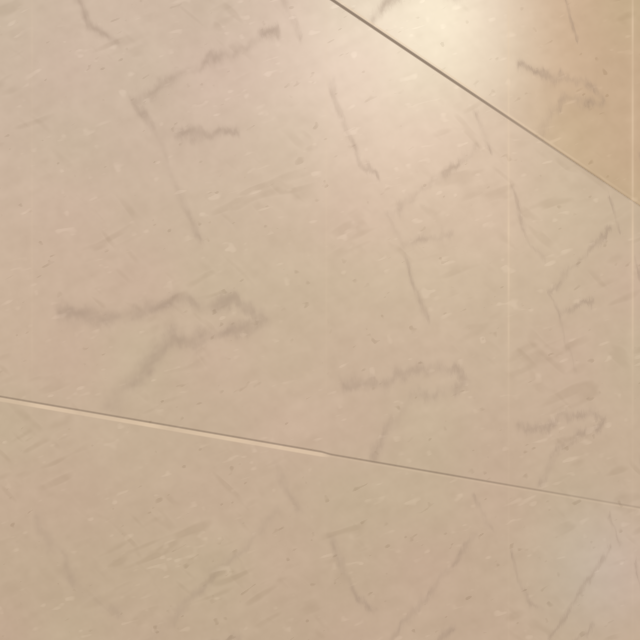
Reproduce this texture procedurally as a WebGL 2 fragment shader.

```glsl
#version 300 es
precision highp float;
uniform vec2 u_resolution;
out vec4 outColor;

#define FIRST_JOINT 0.05
#define COLUMN_WIDTH 0.601
#define COLUMN_SHRINK 0.307
#define ROW_BASE vec2(0.376, -0.172)
#define ROW_HEIGHT vec2(0.972, -0.498)
#define VEIN_WIDTH 0.0115
#define VEIN_STRENGTH 0.46
#define JOINT_WIDTH 0.0028
#define STONE vec3(0.783, 0.693, 0.598)
#define VEIN_COLOR vec3(0.61, 0.525, 0.46)
#define JOINT_LIGHT vec3(0.91, 0.81, 0.69)
#define JOINT_DARK vec3(0.47, 0.40, 0.34)

// Veins in tile space: one hooked path and several straight pieces
const vec2 HOOK[9] = vec2[9](
  vec2(0.08, 0.165), vec2(0.27, 0.19), vec2(0.41, 0.235),
  vec2(0.66, 0.273), vec2(0.74, 0.255), vec2(0.66, 0.222),
  vec2(0.41, 0.167), vec2(0.31, 0.10), vec2(0.22, 0.02));
const vec4 CRACKS[9] = vec4[9](
  vec4(0.29, 0.58, 0.79, 0.865), vec4(0.29, 0.58, 0.37, 0.535),
  vec4(0.37, 0.535, 0.41, 0.465), vec4(0.41, 0.465, 0.50, 0.375),
  vec4(0.37, 0.535, 0.64, 0.615), vec4(0.02, 0.82, 0.09, 0.735),
  vec4(0.09, 0.735, 0.15, 0.68), vec4(0.15, 0.68, 0.24, 0.665),
  vec4(0.785, 0.96, 0.88, 0.88));

float hash(vec2 p) {
  p = fract(p * vec2(0.1031, 0.1137));
  p += dot(p, p.yx + 33.33);
  return fract((p.x + p.y) * p.x * 17.0);
}

float noise(vec2 p) {
  vec2 cell = floor(p), f = fract(p);
  f = f * f * (3.0 - 2.0 * f);
  return mix(mix(hash(cell), hash(cell + vec2(1, 0)), f.x),
             mix(hash(cell + vec2(0, 1)), hash(cell + 1.0), f.x), f.y);
}

float fbm(vec2 p) {
  float sum = 0.0, amp = 0.5;
  for (int i = 0; i < 5; i++) {
    sum += amp * noise(p);
    p = mat2(0.8, 0.6, -0.6, 0.8) * p * 2.03 + 17.0;
    amp *= 0.5;
  }
  return sum;
}

// Noise drawn out into strokes along an angle
float strokes(vec2 p, float angle, vec2 density) {
  float c = cos(angle), s = sin(angle);
  p = vec2(c * p.x + s * p.y, c * p.y - s * p.x) * density + 30.0;
  return 0.65 * noise(p) + 0.35 * noise(p * 2.1 + 11.0);
}

float segment(vec2 p, vec2 a, vec2 b) {
  const vec2 TILE = vec2(0.6, 0.85);
  p = (p - a) * TILE;
  vec2 d = (b - a) * TILE;
  return length(p - d * clamp(dot(p, d) / dot(d, d), 0.0, 1.0));
}

float veins(vec2 p) {
  float hook = 1.0, crack = 1.0;
  for (int i = 0; i < 8; i++) hook = min(hook, segment(p, HOOK[i], HOOK[i + 1]));
  for (int i = 0; i < 9; i++) crack = min(crack, segment(p, CRACKS[i].xy, CRACKS[i].zw));
  return max(exp(-pow(hook / VEIN_WIDTH, 2.0)),
             0.85 * exp(-pow(crack / (0.7 * VEIN_WIDTH), 2.0)));
}

// Soft band around a signed distance
float band(float d, float halfWidth) {
  float blur = max(0.0016, 1.0 / u_resolution.y);
  return 1.0 - smoothstep(halfWidth - blur, halfWidth + blur, abs(d));
}

float glow(vec2 uv, vec2 center, vec2 size) {
  vec2 d = (uv - center) / size;
  return exp(-dot(d, d));
}

void main() {
  vec2 uv = gl_FragCoord.xy / u_resolution;

  // Perspective grid: columns narrow and rows converge to the right
  float dx = uv.x - FIRST_JOINT;
  float rowHeight = ROW_HEIGHT.x + ROW_HEIGHT.y * uv.x;
  vec2 grid = vec2(dx / (COLUMN_WIDTH - COLUMN_SHRINK * dx),
                   (uv.y - ROW_BASE.x - ROW_BASE.y * uv.x) / rowHeight);
  vec2 tile = floor(grid), joint = round(grid);
  float slope = ROW_BASE.y + ROW_HEIGHT.y * joint.y;
  float rowDist = (grid.y - joint.y) * rowHeight / length(vec2(1.0, slope));
  float colDist = dx - COLUMN_WIDTH * joint.x / (1.0 + COLUMN_SHRINK * joint.x);

  // Stone: clouds, crossing strokes and fine grain
  vec2 bend = 0.012 * vec2(noise(uv * 14.0), noise(uv * 14.0 + 60.0));
  float cloud = fbm(uv * 6.0 + 20.0) - 0.48;
  float rising = strokes(uv + bend, 0.4, vec2(17.0, 62.0));
  float falling = strokes(uv - bend, -0.75, vec2(20.0, 66.0));
  float grain = fbm(uv * 75.0 + 9.0) - 0.48;
  vec3 color = STONE + 0.03 * cloud + 0.02 * (rising - 0.5) + 0.012 * (falling - 0.5) + 0.026 * grain;
  color += vec3(0.006, -0.003, 0.004) * (noise(uv * 9.0 + 40.0) - 0.5) * 2.0;

  // Lamp sheen, cool upper left, warm upper right, pale lower corner
  float beyond = step(1.0, grid.y);
  color += vec3(0.022, 0.027, 0.043) * smoothstep(0.45, 0.95, uv.y) * (1.0 - smoothstep(0.3, 0.8, uv.x));
  color += vec3(0.13, 0.145, 0.15) * glow(uv, vec2(0.64, 0.98), vec2(0.19, 0.22));
  color += vec3(0.042, 0.04, 0.036) * glow(uv, vec2(0.67, 0.74), vec2(0.28, 0.25));
  color += vec3(0.055, 0.065, 0.06) * beyond * glow(uv, vec2(0.71, 0.99), vec2(0.09, 0.13));
  color -= vec3(0.015, 0.03, 0.055) * beyond * smoothstep(0.76, 0.9, uv.x);
  color += vec3(0.016, 0.03, 0.055) * glow(uv, vec2(0.94, 0.11), vec2(0.09, 0.1));
  color -= vec3(0.024, 0.025, 0.027) * (1.0 - smoothstep(0.05, 0.48, uv.y));

  // The same veins on each tile, ragged, stroked and unevenly worn
  vec2 wobble = vec2(fbm(grid * 24.0 + 50.0), fbm(grid * 24.0 + 80.0)) - 0.48;
  float wear = mix(0.3, 1.0, smoothstep(0.3, 0.65, fbm(grid * 13.0 + 60.0)));
  wear *= mix(0.5, 1.15, strokes(uv, 0.5, vec2(35.0, 95.0))) * mix(0.8, 1.0, hash(tile + 12.0));
  color = mix(color, VEIN_COLOR, VEIN_STRENGTH * wear * veins(fract(grid) + 0.04 * wobble));

  // Short faint marks in patches, some dark and some pale
  float patches = smoothstep(0.35, 0.75, noise(uv * 11.0 + 5.0));
  color -= 0.034 * patches * smoothstep(0.62, 0.85, rising);
  color -= 0.026 * patches * smoothstep(0.66, 0.88, falling);
  color += 0.03 * smoothstep(0.74, 0.92, strokes(uv + bend, 0.3, vec2(45.0, 90.0)));
  color -= 0.045 * smoothstep(0.8, 0.95, strokes(uv + bend + 3.0, 0.5, vec2(60.0, 100.0)));

  // Faint upright joints, clearer on the right
  float upright = band(colDist, 0.5 * JOINT_WIDTH) + 0.35 * exp(-pow(colDist / 0.006, 2.0));
  float clarity = mix(0.09, 0.42, smoothstep(0.55, 0.8, uv.x)) * mix(0.15, 1.0, smoothstep(0.25, 0.65, uv.y));
  color = mix(color, JOINT_LIGHT, upright * clarity * mix(0.4, 1.0, noise(uv * 25.0)));

  // Slanted joints: pale and wide below, dark above, fading to the right
  float upper = step(0.5, joint.y);
  float fade = 1.0 - smoothstep(0.65, 1.0, uv.x);
  float near = 1.0 - smoothstep(0.5, 0.52, uv.x);
  float paleWidth = JOINT_WIDTH * mix(0.5, 1.1, near);
  float pale = band(rowDist - upper * 0.004, paleWidth) * mix(0.2, 0.68, max(near, upper * fade));
  float dark = band(rowDist - (1.0 - upper) * (paleWidth + 0.0015), mix(0.0013, 0.0022, upper * fade));
  color = mix(color, JOINT_LIGHT, pale * mix(0.5, 1.0, noise(uv * 30.0 + 3.0)));
  color = mix(color, JOINT_DARK, dark * mix(0.18, mix(0.45, 0.75, upper), fade));

  outColor = vec4(clamp(color, 0.0, 1.0), 1.0);
}
```
